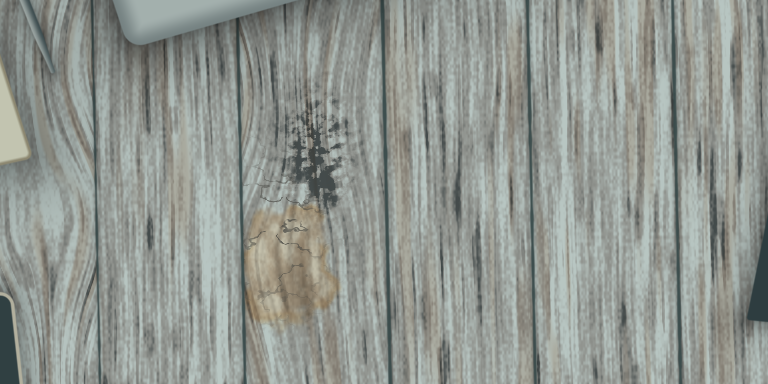
Write a Shadertoy shader that draws this texture.

```glsl
// Weathered pale planks with dark, slightly leaning seams, a knot and a tan worn patch.
// Grain is stretched value noise, offset per plank; desk items lie around the border
// as rounded corners with soft shadows. All lengths are fractions of canvas height.

float hash(vec2 p) {
    vec3 q = fract(vec3(p.xyx) * 0.1031);
    q += dot(q, q.yzx + 33.33);
    return fract((q.x + q.y) * q.z);
}

float noise(vec2 p) {
    vec2 i = floor(p), f = fract(p);
    f = f * f * (3.0 - 2.0 * f);
    return mix(mix(hash(i), hash(i + vec2(1, 0)), f.x),
               mix(hash(i + vec2(0, 1)), hash(i + vec2(1, 1)), f.x), f.y);
}

float fbm(vec2 p) {
    float sum = 0.0, amp = 0.5;
    for (int i = 0; i < 4; i++) {
        sum += amp * noise(p);
        p = p * 2.03 + 17.3;
        amp *= 0.5;
    }
    return sum / 0.9375;
}

// Distance to a rounded corner bounded by two outward edge normals
float corner(vec2 p, vec2 apex, vec2 n1, vec2 n2, float r) {
    vec2 e = vec2(dot(p - apex, normalize(n1)), dot(p - apex, normalize(n2))) + r;
    return length(max(e, 0.0)) + min(max(e.x, e.y), 0.0) - r;
}

float cover(float d) {
    float px = 1.0 / iResolution.y;
    return 1.0 - smoothstep(-px, px, d);
}

float shade(float d, float reach) {
    return exp(-max(d, 0.0) / reach);
}

vec3 planks(vec2 p) {
    float u = (p.x - 0.2604 + 0.021 * p.y) / 0.378 + 1.0;
    float id = floor(u);
    float wavy = id < 2.5 ? 1.0 - 0.75 * mod(id, 2.0) : 0.1;
    vec2 knotPos = (p - vec2(0.825, 0.60)) / vec2(0.08, 0.13);
    float inKnotPlank = id == 2.0 ? 1.0 : 0.0;
    float knot = inKnotPlank * exp(-dot(knotPos, knotPos));

    // Grain coordinates bend on the wavy planks and around the knot
    vec2 g = vec2(p.x + 0.021 * p.y, p.y) + id * vec2(7.31, 3.17);
    g.x += wavy * 0.13 * (noise(g * vec2(4.0, 2.4)) - 0.5) + 0.03 * knot * knotPos.x;
    g.x += 0.003 * (noise(g * vec2(16.0, 10.0)) - 0.5);

    // Broad tone, then long dark lines broken by wear, then fine fibers
    float broad = fbm(g * vec2(11.0, 1.3));
    float worn = fbm(g * vec2(9.0, 4.0) + 40.0);
    float streak = noise(g * vec2(45.0, 1.5));
    float line = noise(g * vec2(105.0, 3.5));
    float thin = noise(g * vec2(165.0, 9.0) + 3.0);
    float fiber = noise(p * vec2(190.0, 110.0));
    float tone = 0.69 + 0.42 * (broad - 0.5) + 0.34 * (worn - 0.5) + 0.2 * (streak - 0.5)
               + 0.36 * (line - 0.5) + 0.36 * (thin - 0.5) + 0.24 * (fiber - 0.5);
    float exposed = smoothstep(0.32, 0.62, 0.5 * broad + 0.5 * worn);
    tone -= 0.36 * smoothstep(0.6, 0.85, noise(g * vec2(92.0, 4.5) + 21.0)) * exposed;
    tone -= 0.30 * smoothstep(0.74, 0.9, noise(g * vec2(70.0, 7.0) + 63.0));

    // Flaky dark specks fill the knot
    float flake = fbm(vec2(p.x + 0.5 * p.y, p.y - 0.4 * p.x) * vec2(42.0, 60.0));
    tone -= knot * (0.1 + 1.0 * smoothstep(0.38, 0.7, flake));
    tone = clamp(tone, 0.0, 1.0);

    vec3 col = mix(vec3(0.26, 0.29, 0.29), vec3(0.56, 0.57, 0.55), smoothstep(-0.05, 0.52, tone));
    col = mix(col, vec3(0.72, 0.775, 0.76), smoothstep(0.42, 0.96, tone));

    // Narrow brown stains follow the grain
    float stain = smoothstep(0.52, 0.8, noise(g * vec2(55.0, 3.0) + 9.0)) * smoothstep(0.35, 0.6, broad);
    col = mix(col, col * vec3(0.88, 0.78, 0.71), 0.6 * stain);

    // Tan patch with a rough outline, more orange toward the rim
    vec2 patchPos = abs(p - vec2(0.75, 0.305)) / vec2(0.118, 0.155);
    float rough = 0.55 * (fbm(p * 16.0) - 0.5);
    float reach = pow(dot(pow(patchPos, vec2(3.0)), vec2(1.0)), 1.0 / 3.0) + rough;
    float tanMask = inKnotPlank * (1.0 - smoothstep(0.78, 1.05, reach));
    vec3 tanCol = mix(vec3(0.59, 0.52, 0.42), vec3(0.72, 0.69, 0.60), smoothstep(0.3, 0.65, fbm(p * vec2(28.0, 20.0))));
    col = mix(col, tanCol * (0.72 + 0.38 * tone), 0.8 * tanMask);
    float rim = inKnotPlank * exp(-pow((reach - 0.92) / 0.09, 2.0));
    col = mix(col, col * vec3(0.95, 0.81, 0.63), 0.6 * rim * smoothstep(0.3, 0.6, noise(p * 18.0)));

    // Broken cracks run through the patch and up to the knot
    float ridge = abs(fbm(p * vec2(17.0, 24.0) + 5.0) - 0.5);
    vec2 crackPos = (p - vec2(0.73, 0.40)) / vec2(0.11, 0.18);
    float crack = inKnotPlank * exp(-dot(crackPos, crackPos)) * (1.0 - smoothstep(0.01, 0.04, ridge));
    crack *= smoothstep(0.25, 0.55, noise(p * vec2(50.0, 60.0)));
    col = mix(col, vec3(0.29, 0.29, 0.27), 0.8 * crack);

    // Thin seams with uneven width and softly darkened borders
    float seam = abs(u - round(u)) * 0.378 + 0.002 * (noise(vec2(round(u) * 9.0, p.y * 30.0)) - 0.5);
    float halfWidth = mix(0.0022, 0.0044, hash(vec2(round(u), 4.0)));
    col *= 1.0 - 0.2 * shade(seam - halfWidth, 0.006);
    return mix(col, vec3(0.22, 0.29, 0.29), 0.92 * cover(seam - halfWidth));
}

void mainImage(out vec4 fragColor, in vec2 fragCoord) {
    vec2 p = fragCoord / iResolution.y;
    p.x *= 2.0 * iResolution.y / iResolution.x;
    vec3 col = planks(p);

    float laptop = corner(p, vec2(0.335, 0.872), vec2(-0.95, -0.31), vec2(0.278, -0.961), 0.045);
    float book = corner(p, vec2(0.087, 0.588), vec2(0.952, 0.305), vec2(0.214, -0.977), 0.02);
    float phone = corner(p, vec2(0.034, 0.236), vec2(0.994, 0.11), vec2(0.1, 0.995), 0.03);
    float wallet = corner(p, vec2(1.944, 0.167), vec2(-0.98, 0.198), vec2(-0.1, -0.995), 0.008);
    vec2 axis = vec2(0.085, -0.215), fromTop = p - vec2(0.052, 1.03);
    float along = clamp(dot(fromTop, axis) / dot(axis, axis), 0.0, 1.0);
    float pen = length(fromTop - axis * along) - mix(0.012, 0.006, smoothstep(0.5, 1.0, along));

    // Shadows
    col *= 1.0 - 0.45 * shade(laptop, 0.07);
    col *= 1.0 - 0.42 * shade(book + 0.02, 0.09);
    col *= 1.0 - 0.30 * shade(phone, 0.04);
    col *= 1.0 - 0.35 * shade(wallet, 0.035);
    col *= 1.0 - 0.30 * shade(pen, 0.014);

    // Desk items
    vec3 metal = mix(vec3(0.46, 0.51, 0.51), vec3(0.64, 0.69, 0.68), smoothstep(0.0, 0.06, -laptop));
    col = mix(col, metal, cover(laptop));
    vec3 paper = mix(vec3(0.55, 0.53, 0.44), vec3(0.76, 0.77, 0.69), smoothstep(0.003, 0.012, -book));
    col = mix(col, paper, cover(book));
    col = mix(col, vec3(0.70, 0.69, 0.62), cover(phone));
    col = mix(col, vec3(0.19, 0.25, 0.26), cover(phone + 0.009));
    col = mix(col, vec3(0.18, 0.24, 0.25), cover(wallet));
    float glint = smoothstep(-0.012, 0.012, dot(fromTop, normalize(vec2(0.215, 0.085))));
    col = mix(col, mix(vec3(0.60, 0.64, 0.63), vec3(0.24, 0.30, 0.31), glint), cover(pen));
    fragColor = vec4(col, 1.0);
}
```
